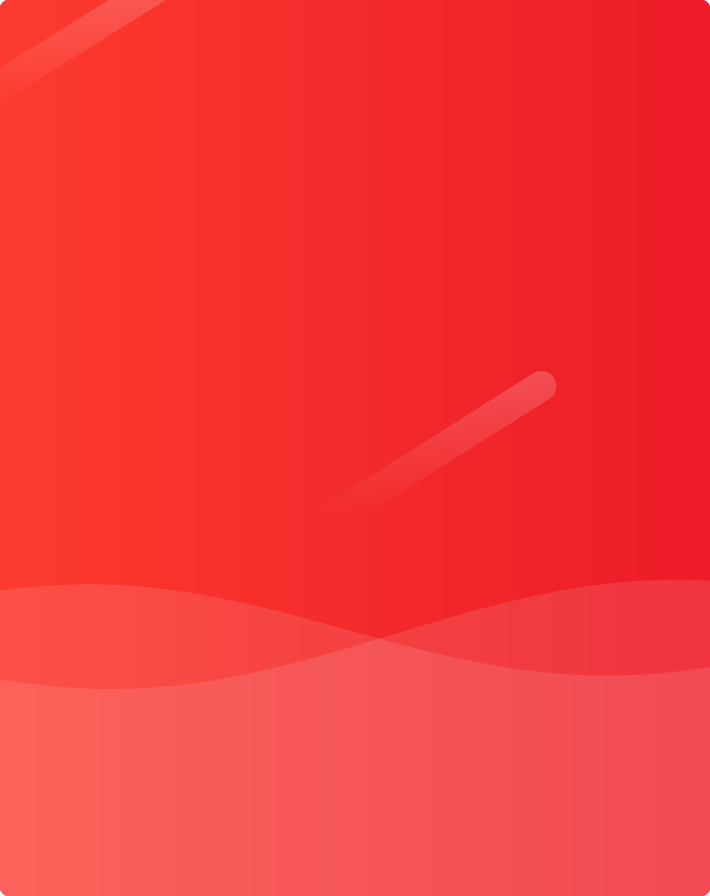
Write a WebGL 2 fragment shader that draws this background.

```glsl
#version 300 es
precision highp float;
// A red card with a sideways gradient, two faded diagonal streaks and
// two translucent cosine waves that cross near the lower third.
// All lengths are fractions of the canvas height.
uniform vec2 u_resolution;
out vec4 outColor;

const vec3 ORANGE_RED = vec3(0.992, 0.232, 0.186);
const vec3 SCARLET = vec3(0.953, 0.165, 0.168);
const vec3 CRIMSON = vec3(0.930, 0.108, 0.158);
const vec3 WHITE = vec3(1.0);

// Antialiased coverage of a signed distance, negative inside.
float coverage(float dist, float pixel) {
  return clamp(0.5 - dist / pixel, 0.0, 1.0);
}

float capsule(vec2 p, vec2 a, vec2 b, float radius) {
  vec2 ab = b - a;
  float t = clamp(dot(p - a, ab) / dot(ab, ab), 0.0, 1.0);
  return length(p - a - ab * t) - radius;
}

float roundedBox(vec2 p, vec2 halfSize, float radius) {
  vec2 q = abs(p) - halfSize + radius;
  return length(max(q, 0.0)) + min(max(q.x, q.y), 0.0) - radius;
}

// Capsule whose opacity falls from its head down to its tail.
float streak(vec2 p, vec2 tail, vec2 head, float radius, float pixel) {
  float fade = clamp((p.y - tail.y) / (head.y + radius - tail.y), 0.0, 1.0);
  return fade * coverage(capsule(p, tail, head, radius), pixel);
}

// Region below a cosine with the given crest position and half period.
float wave(vec2 p, float crest, float halfPeriod, float level, float height, float pixel) {
  float phase = 3.14159 * (p.x - crest) / halfPeriod;
  return coverage(p.y - level - height * cos(phase), pixel);
}

void main() {
  float pixel = 1.0 / u_resolution.y;
  vec2 p = gl_FragCoord.xy * pixel;
  vec2 size = u_resolution * pixel;

  // Background gradient
  float across = p.x / size.x;
  vec3 color = mix(ORANGE_RED, SCARLET, smoothstep(-0.1, 0.6, across));
  color = mix(color, CRIMSON, clamp((across - 0.5) * 2.0, 0.0, 1.0));

  // Diagonal streaks
  float radius = 0.0169;
  float upper = streak(p, vec2(-0.039, 0.880), vec2(0.195, 1.026), radius, pixel);
  float middle = streak(p, vec2(0.376, 0.425), vec2(0.604, 0.569), radius, pixel);
  color = mix(color, WHITE, 0.23 * upper);
  color = mix(color, WHITE, 0.20 * middle);

  // Overlapping waves
  float waveOpacity = 0.108;
  color = mix(color, WHITE, waveOpacity * wave(p, 0.098, 0.579, 0.297, 0.051, pixel));
  color = mix(color, WHITE, waveOpacity * wave(p, 0.755, 0.632, 0.292, 0.061, pixel));

  // Rounded card corners
  float card = coverage(roundedBox(p - 0.5 * size, 0.5 * size, 0.0104) - 0.5 * pixel, pixel);
  outColor = vec4(mix(WHITE, color, card), 1.0);
}
```
